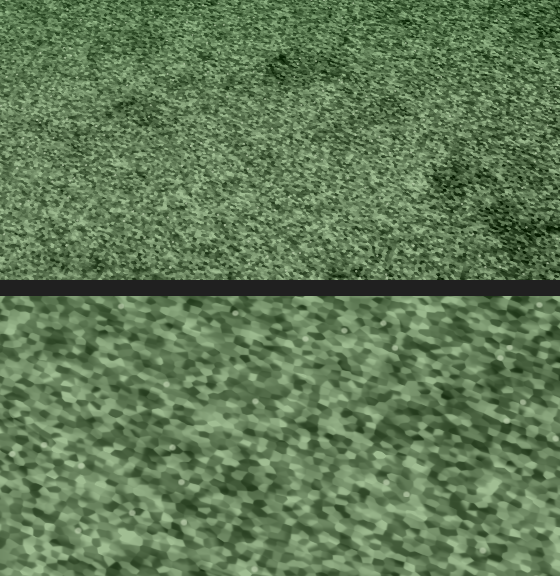
Top, the full canvas; bottom, a detail of the centre.
Give the GLSL for this texture, as a WebGL 2 fragment shader.

```glsl
#version 300 es
precision highp float;

uniform vec2 u_resolution;
out vec4 fragColor;

const vec3 SHADE_GREEN = vec3(0.16, 0.25, 0.13);
const vec3 LIGHT_GREEN = vec3(0.55, 0.66, 0.50);
const vec3 DRY_SPECK = vec3(0.78, 0.85, 0.72);

vec3 hash3(vec2 cell, float seed) {
    vec3 q = fract(vec3(cell.xyx + seed * 7.31) * vec3(0.1031, 0.1030, 0.0973));
    q += dot(q, q.yxz + 33.33);
    return fract((q.xxy + q.yzz) * q.zyx);
}

vec2 rotate(vec2 p, float angle) {
    float c = cos(angle), s = sin(angle);
    return vec2(c * p.x - s * p.y, s * p.x + c * p.y);
}

// Cellular noise: random tones blended around scattered points
float cellTone(vec2 p, float sharpness, float seed) {
    vec2 base = floor(p);
    float total = 0.0, weightSum = 0.0;
    for (int j = -1; j <= 1; j++) {
        for (int i = -1; i <= 1; i++) {
            vec2 cell = base + vec2(i, j);
            vec3 h = hash3(cell, seed);
            vec2 d = p - cell - 0.1 - 0.8 * h.xy;
            float w = exp(-sharpness * dot(d, d));
            total += w * h.z;
            weightSum += w;
        }
    }
    return total / max(weightSum, 1e-5);
}

// Sparse round flecks, one candidate per cell
float flecks(vec2 p, float share, float radius, float seed) {
    vec2 cell = floor(p);
    vec3 h = hash3(cell, seed);
    float d = length(p - cell - 0.3 - 0.4 * h.xy);
    return step(h.z, share) * (1.0 - smoothstep(radius * 0.4, radius, d));
}

float segment(vec2 p, vec2 center, vec2 halfSpan, float width) {
    vec2 d = p - center;
    float t = clamp(dot(d, halfSpan) / dot(halfSpan, halfSpan), -1.0, 1.0);
    return 1.0 - smoothstep(width * 0.4, width, length(d - t * halfSpan));
}

// Scattered thin stalks, mostly sloping down to the right
float stalks(vec2 p, float aspect) {
    float cover = 0.0;
    for (int i = 0; i < 16; i++) {
        vec3 h = hash3(vec2(float(i), 3.0), 5.0);
        vec2 center = vec2(h.x * aspect, h.y * 0.85);
        vec2 span = rotate(vec2(0.012 + 0.025 * h.z, 0.0), -0.9 * fract(h.z * 9.7));
        cover = max(cover, segment(p, center, span, 0.005));
    }
    return cover;
}

void main() {
    vec2 p = gl_FragCoord.xy / u_resolution.y;
    float aspect = u_resolution.x / u_resolution.y;
    float across = p.x / aspect;

    // Ground seen at a slant: features shrink toward the top
    vec2 ground = vec2(p.x - 0.5 * aspect, p.y) / (1.0 - 0.2 * p.y) + 2.0;
    vec2 slanted = rotate(ground, 0.38);

    // Blades and tufts
    float fine = cellTone(slanted * vec2(80.0, 118.0), 9.0, 1.0) - 0.5;
    float blade = cellTone(slanted * vec2(38.0, 82.0), 8.0, 2.0) - 0.5;
    float tuft = cellTone(ground * vec2(20.0, 30.0), 5.0, 3.0) - 0.5;

    // Worn hollows, deeper toward the right and the bottom
    vec2 warp = 0.03 * sin(ground.yx * vec2(17.0, 13.0) + 2.0 * sin(ground * 7.0));
    vec2 drift = rotate(ground + warp, -0.25);
    float broad = cellTone(drift * vec2(3.2, 6.0), 4.0, 4.0) - 0.5;
    float small = cellTone(drift * vec2(8.0, 14.0), 5.0, 6.0) - 0.5;
    float wear = clamp(0.25 + 0.6 * across + 0.35 * (1.0 - p.y), 0.0, 1.0);
    float hollow = smoothstep(0.1, 0.5, 0.6 * broad + 0.7 * small + 0.25 * tuft);

    float contrast = mix(0.8, 1.15, wear);
    float tone = 0.62 + contrast * (0.92 * fine + 0.42 * blade + 0.24 * tuft);
    tone -= 0.18 * broad * wear + 0.42 * hollow * wear;

    // Broad light: dim upper edge and outer corners
    tone -= 0.12 * smoothstep(0.65, 1.0, p.y);
    tone -= 0.12 * smoothstep(0.65, 1.0, across);
    tone -= 0.10 * smoothstep(0.25, 0.0, p.y);
    tone -= 0.3 * stalks(p, aspect);

    // Soft limits keep deep shade and highlights from flattening
    tone = clamp(tone, -0.35, 1.2);
    vec3 color = mix(SHADE_GREEN, LIGHT_GREEN, tone);
    color += vec3(-0.02, 0.005, -0.015) * smoothstep(0.5, 1.0, p.y);
    color = mix(color, DRY_SPECK, 0.65 * flecks(ground * 75.0, 0.012, 0.45, 8.0));
    fragColor = vec4(clamp(color, 0.0, 1.0), 1.0);
}
```
